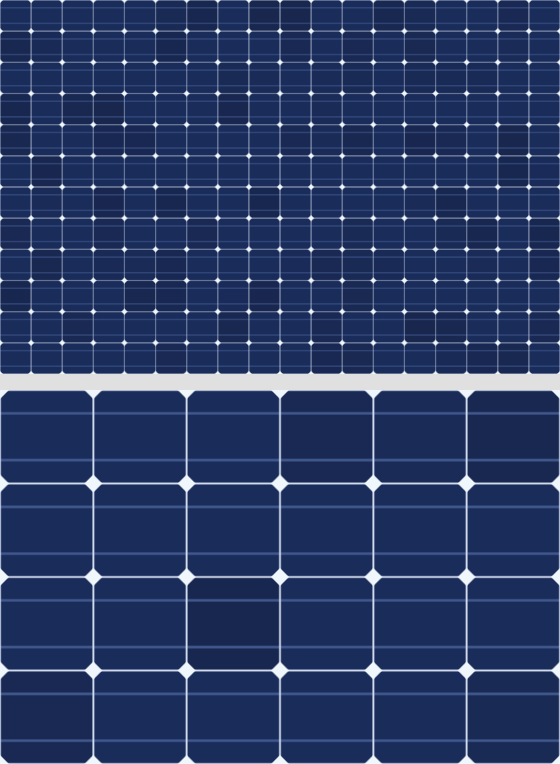
Top: the whole. Bottom: its middle third, enlarged.
Write a Shadertoy shader that draws this pattern.

```glsl
// Solar panel: 18 x 12 dark blue cells with pale seams, diamond gaps and thin busbars.

float hash(vec2 p) {
    return fract(sin(dot(p, vec2(12.9898, 78.233))) * 43758.5453);
}

// Share of a filter footprint covered by a band, given the distance to its centre.
float bandCoverage(float dist, float halfWidth, float footprint) {
    float lo = max(dist - 0.5 * footprint, -halfWidth);
    float hi = min(dist + 0.5 * footprint, halfWidth);
    return clamp((hi - lo) / footprint, 0.0, 1.0);
}

float diamondDistance(vec2 p, float radius) {
    return (abs(p.x) + abs(p.y) - radius) * 0.7071;
}

void mainImage(out vec4 fragColor, in vec2 fragCoord) {
    vec2 grid = fragCoord / iResolution.xy * vec2(18.0, 12.0);
    vec2 footprint = 1.5 * vec2(18.0, 12.0) / iResolution.xy;

    // Offset from the nearest crossing of the seams
    vec2 node = fract(grid + 0.5) - 0.5;
    vec2 seamDist = abs(node);

    // Silicon, with a slightly darker tone in some cells
    float darkness = smoothstep(0.55, 0.95, hash(floor(grid)));
    vec3 color = mix(vec3(0.102, 0.172, 0.352), vec3(0.096, 0.152, 0.308), darkness);

    // Two busbars across each cell
    float busbar = bandCoverage(abs(seamDist.y - 0.25), 0.014, footprint.y);
    color = mix(color, vec3(0.25, 0.34, 0.55), busbar);

    // Seams between cells
    float seamX = bandCoverage(seamDist.x, 0.010, footprint.x);
    float seamY = bandCoverage(seamDist.y, 0.010, footprint.y);
    color = mix(color, vec3(0.82, 0.86, 0.93), max(seamX, seamY));

    // Diamond gaps where the clipped corners meet
    float gap = clamp(0.5 - diamondDistance(node, 0.096) / footprint.y, 0.0, 1.0);
    color = mix(color, vec3(0.94, 0.97, 0.99), gap);

    fragColor = vec4(color, 1.0);
}
```
